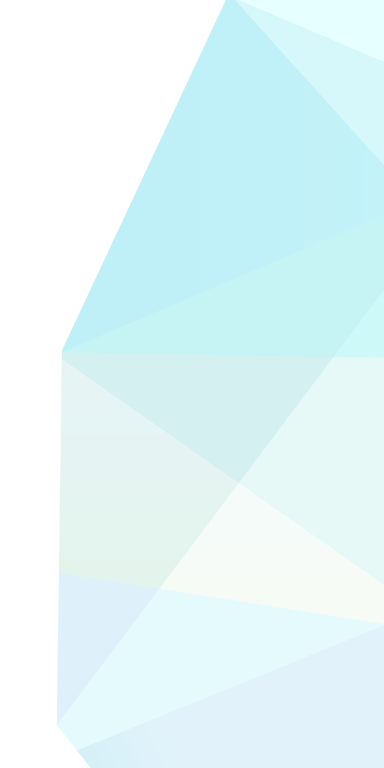
This background is drawn by a Shadertoy shader. Its source:

```glsl
// Pale low-poly crystal on white: a convex outline cut into facets.
// Straight creases stack bands of colour from top to bottom, and one long
// diagonal crease switches each lower band to its lighter tint.

// Corners, in units of canvas width (x 0..1, y 0..2)
const vec2 APEX       = vec2(0.588, 2.000);
const vec2 SHOULDER   = vec2(0.161, 1.087);
const vec2 FOOT       = vec2(0.148, 0.112);
const vec2 BASE       = vec2(0.236, 0.000);
const vec2 WAIST      = vec2(0.161, 1.083);
const vec2 HIP        = vec2(0.161, 1.065);

// Facet colours
const vec3 PAPER      = vec3(1.000, 1.000, 1.000);
const vec3 SKY        = vec3(0.748, 0.941, 0.973);
const vec3 SKY_LIGHT  = vec3(0.775, 0.953, 0.976);
const vec3 ICE        = vec3(0.845, 0.972, 0.984);
const vec3 GLINT      = vec3(0.902, 1.000, 1.000);
const vec3 AQUA       = vec3(0.775, 0.952, 0.955);
const vec3 AQUA_LIGHT = vec3(0.805, 0.982, 0.972);
const vec3 TEAL       = vec3(0.835, 0.940, 0.942);
const vec3 TEAL_LIGHT = vec3(0.905, 0.975, 0.970);
const vec3 SAGE_TOP   = vec3(0.900, 0.957, 0.957);
const vec3 SAGE_LOW   = vec3(0.892, 0.955, 0.930);
const vec3 CREAM      = vec3(0.962, 0.984, 0.976);
const vec3 CREAM_WARM = vec3(0.965, 0.984, 0.962);
const vec3 BLUE       = vec3(0.872, 0.945, 0.980);
const vec3 BLUE_LIGHT = vec3(0.898, 0.980, 0.994);
const vec3 MIST_EDGE  = vec3(0.835, 0.942, 0.972);
const vec3 MIST       = vec3(0.882, 0.950, 0.982);

// Smooth coverage of the half-plane to the right of the line a -> b
float rightOf(vec2 p, vec2 a, vec2 b, float blur) {
    vec2 dir = normalize(b - a);
    float dist = dot(p - a, vec2(dir.y, -dir.x));
    return smoothstep(-blur, blur, dist);
}

void mainImage(out vec4 fragColor, in vec2 fragCoord) {
    vec2 p = fragCoord / iResolution.xy * vec2(1.0, 2.0);
    float blur = 0.8 / iResolution.x;

    // Gradients inside the facets
    vec3 sky   = mix(SKY, SKY_LIGHT, smoothstep(0.3, 1.1, p.x) * 0.6);
    vec3 sage  = mix(SAGE_LOW, SAGE_TOP, smoothstep(0.48, 0.95, p.y));
    vec3 cream = mix(CREAM, CREAM_WARM, smoothstep(0.65, 0.40, p.y));
    vec3 mist  = mix(MIST_EDGE, MIST, smoothstep(0.20, 0.50, p.x + p.y * 0.5));

    // Long diagonal crease: lighter tints lie to its right
    float lit = rightOf(p, FOOT, vec2(1.0, 1.245), blur);

    // Upper facets
    vec3 color = sky;
    color = mix(color, ICE, 1.0 - rightOf(p, vec2(1.0, 1.570), vec2(0.612, 2.0), blur)
                                * 0.0 - rightOf(p, vec2(0.612, 2.0), vec2(1.0, 1.570), blur));
    color = mix(color, GLINT, 1.0 - rightOf(p, vec2(0.622, 2.0), vec2(1.0, 1.839), blur));

    // Lower bands, each covering what lies beneath its crease
    color = mix(color, mix(AQUA, AQUA_LIGHT, lit),
                rightOf(p, WAIST, vec2(1.0, 1.440), blur));
    color = mix(color, mix(TEAL, TEAL_LIGHT, lit),
                rightOf(p, WAIST, vec2(1.0, 1.068), blur));
    color = mix(color, mix(sage, cream, lit),
                rightOf(p, HIP, vec2(1.0, 0.477), blur));
    color = mix(color, mix(BLUE, BLUE_LIGHT, lit),
                rightOf(p, vec2(0.156, 0.508), vec2(1.0, 0.375), blur));
    color = mix(color, mist,
                rightOf(p, vec2(0.203, 0.047), vec2(1.0, 0.372), blur));

    // Convex outline against the paper
    float inside = rightOf(p, SHOULDER, APEX, blur)
                 * rightOf(p, FOOT, SHOULDER, blur)
                 * rightOf(p, BASE, FOOT, blur);
    fragColor = vec4(mix(PAPER, color, inside), 1.0);
}
```
